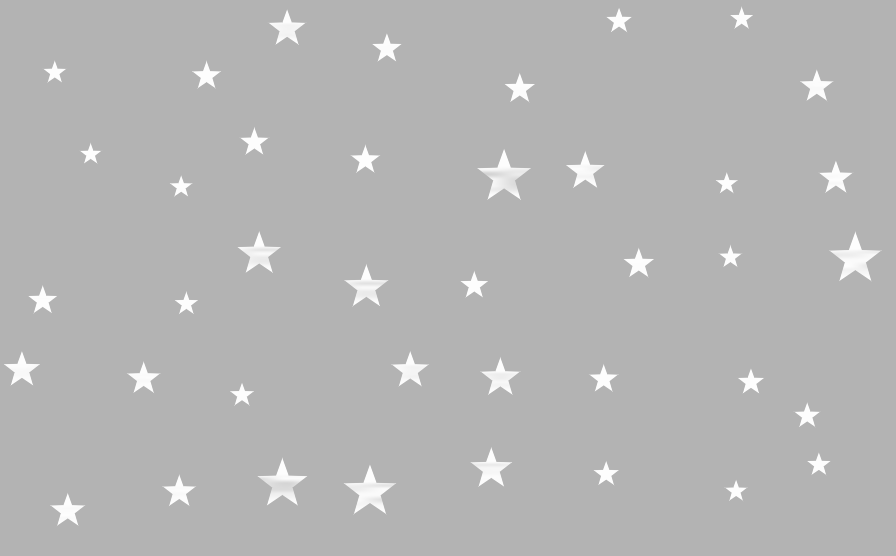
Write a Shadertoy shader that draws this pattern.

```glsl
// Scattered upright white five-pointed stars of mixed sizes on flat grey.
// One star per cell of a jittered grid; each is a folded distance function,
// and the larger ones carry faint horizontal streaks across the body.

const float ROWS = 5.0;             // grid rows over the canvas height
const float MIN_RADIUS = 0.020;     // star radii, in canvas heights
const float MAX_RADIUS = 0.051;
const float SIZE_SKEW = 1.7;        // above 1 favours small stars
const float INNER_RATIO = 0.41;     // notch radius over tip radius
const float MAX_JITTER = 0.35;      // offset from cell centre, in cells
const float STREAK_DEPTH = 0.17;    // darkening inside the largest stars
const vec2 STREAK_SCALE = vec2(0.8, 5.0);
const float EDGE_SOFTNESS = 0.6;    // half width of the edge, in pixels
const vec3 BACKGROUND = vec3(0.702);
const vec3 STAR_WHITE = vec3(0.992);
const float PI = 3.14159265;

float hash(vec2 p) {
    return fract(sin(dot(p, vec2(127.1, 311.7))) * 43758.5453);
}

float valueNoise(vec2 p) {
    vec2 i = floor(p);
    vec2 f = fract(p);
    f = f * f * (3.0 - 2.0 * f);
    float low = mix(hash(i), hash(i + vec2(1.0, 0.0)), f.x);
    float high = mix(hash(i + vec2(0.0, 1.0)), hash(i + 1.0), f.x);
    return mix(low, high, f.y);
}

// Signed distance to the edge lines of a star with one tip pointing up.
float starDistance(vec2 p, float radius) {
    float sector = 2.0 * PI / 5.0;
    float angle = atan(p.x, p.y);
    angle = abs(angle - sector * floor(angle / sector + 0.5));
    vec2 folded = length(p) * vec2(sin(angle), cos(angle));
    vec2 tip = vec2(0.0, radius);
    vec2 notch = radius * INNER_RATIO * vec2(sin(0.5 * sector), cos(0.5 * sector));
    vec2 edge = notch - tip;
    return dot(folded - tip, normalize(vec2(-edge.y, edge.x)));
}

// White body with soft streaks below the arms, stronger on large stars.
vec3 starColour(vec2 local, float radius, float seed) {
    float strength = smoothstep(0.5 * MAX_RADIUS, MAX_RADIUS, radius);
    float band = smoothstep(0.40, 0.15, local.y) * smoothstep(-0.70, -0.25, local.y);
    float streak = valueNoise(local * STREAK_SCALE + 40.0 * seed);
    return STAR_WHITE - STREAK_DEPTH * strength * band * streak;
}

void mainImage(out vec4 fragColor, in vec2 fragCoord) {
    // Grid cells, sized to fit the canvas exactly
    vec2 uv = fragCoord / iResolution.y;
    float aspect = iResolution.x / iResolution.y;
    vec2 grid = vec2(floor(aspect * ROWS + 0.5), ROWS);
    vec2 cellSize = vec2(aspect, 1.0) / grid;
    vec2 cell = floor(uv / cellSize);

    // Random size, and a position that keeps the star inside its cell
    float seed = hash(cell + 3.7);
    float radius = mix(MIN_RADIUS, MAX_RADIUS, pow(seed, SIZE_SKEW));
    vec2 jitter = 2.0 * vec2(hash(cell + 17.3), hash(cell + 51.9)) - 1.0;
    vec2 reach = min(vec2(MAX_JITTER), 0.48 - radius / cellSize);
    vec2 p = uv - (cell + 0.5 + jitter * reach) * cellSize;

    // Star over background with a smoothed edge
    float softness = EDGE_SOFTNESS / iResolution.y;
    float cover = 1.0 - smoothstep(-softness, softness, starDistance(p, radius));
    vec3 colour = mix(BACKGROUND, starColour(p / radius, radius, seed), cover);
    fragColor = vec4(colour, 1.0);
}
```
